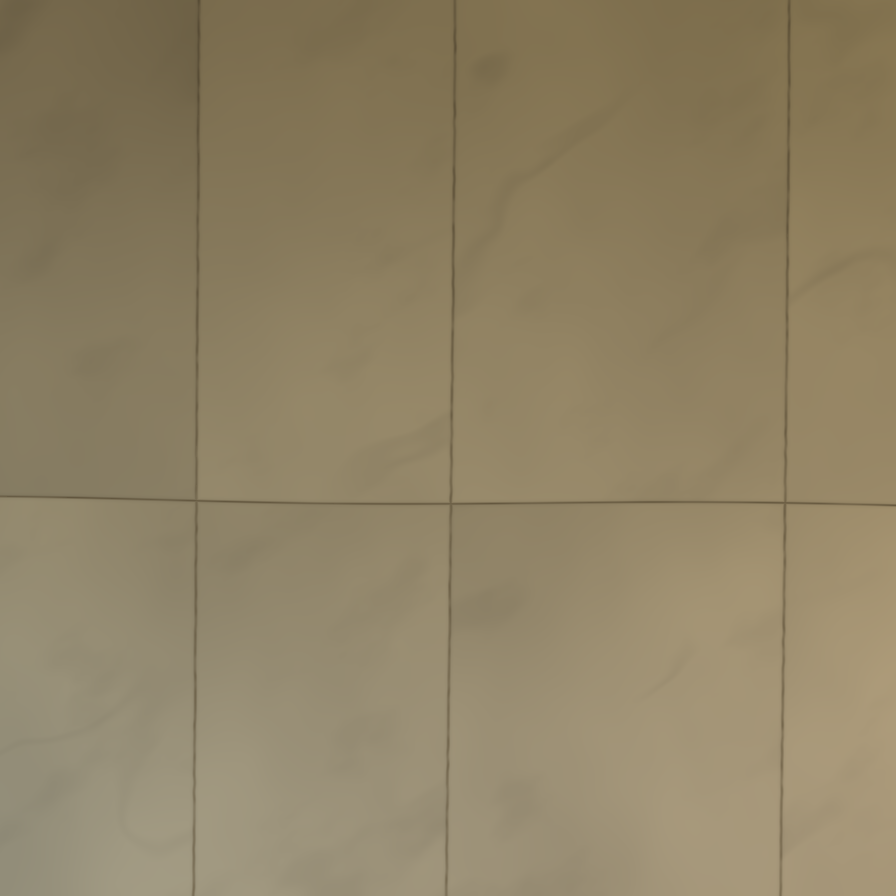
This texture is drawn by a WebGL 1 fragment shader. Its source:

```glsl
precision highp float;

uniform vec2 u_resolution;

// Light falloff over the wall: left and right tone at three heights
const vec3 BOTTOM_LEFT  = vec3(0.598, 0.578, 0.496);
const vec3 BOTTOM_RIGHT = vec3(0.680, 0.612, 0.488);
const vec3 MIDDLE_LEFT  = vec3(0.538, 0.496, 0.390);
const vec3 MIDDLE_RIGHT = vec3(0.600, 0.533, 0.400);
const vec3 TOP_LEFT     = vec3(0.445, 0.395, 0.288);
const vec3 TOP_RIGHT    = vec3(0.520, 0.455, 0.315);

const vec3 JOINT_COLOR = vec3(0.33, 0.28, 0.19);
const float FIRST_JOINT = 0.222;    // first upright joint, at the top edge
const float TILE_WIDTH = 0.286;     // first full tile
const float WIDTH_GROWTH = 0.087;   // added width per following tile
const float UPRIGHT_HALF = 0.0014;  // half widths of the joints
const float LEVEL_HALF = 0.0009;
const float JOINT_BLUR = 0.0014;
const float TILE_VARIATION = 0.018;
const float CLOUD_STRENGTH = 0.16;
const float VEIN_STRENGTH = 0.040;
const float SMUDGE_STRENGTH = 0.034;

float hash(vec2 p) {
    vec3 q = fract(vec3(p.xyx) * 0.1031);
    q += dot(q, q.yzx + 33.33);
    return fract((q.x + q.y) * q.z);
}

float noise(vec2 p) {
    vec2 i = floor(p);
    vec2 f = fract(p);
    f = f * f * (3.0 - 2.0 * f);
    return mix(mix(hash(i), hash(i + vec2(1.0, 0.0)), f.x),
               mix(hash(i + vec2(0.0, 1.0)), hash(i + vec2(1.0, 1.0)), f.x), f.y);
}

float fbm(vec2 p) {
    float sum = 0.0;
    float weight = 0.5;
    for (int i = 0; i < 4; i++) {
        sum += weight * noise(p);
        p = mat2(1.6, 1.2, -1.2, 1.6) * p + 7.3;
        weight *= 0.5;
    }
    return sum / 0.9375;
}

// Upright joints lean slightly and get farther apart to the right
float uprightJoint(float i, float y) {
    float top = FIRST_JOINT + TILE_WIDTH * i + 0.5 * WIDTH_GROWTH * i * (i - 1.0);
    float lean = 0.006 + 0.004 * min(i, 1.0);
    float wobble = 0.0008 * (noise(vec2(y * 95.0, i * 9.0)) - 0.5);
    return top - lean * pow(1.0 - y, 1.3) + wobble;
}

float levelJoint(float x) {
    return 0.4435 - 0.008 * x - 0.0025 * sin(7.5 * x - 1.4);
}

float lineMask(float d, float halfWidth, float blur) {
    return 1.0 - smoothstep(halfWidth - blur, halfWidth + blur, abs(d));
}

vec3 wallLight(vec2 uv) {
    vec3 bottom = mix(BOTTOM_LEFT, BOTTOM_RIGHT, uv.x);
    vec3 middle = mix(MIDDLE_LEFT, MIDDLE_RIGHT, uv.x);
    vec3 top = mix(TOP_LEFT, TOP_RIGHT, uv.x);
    vec3 color = mix(bottom, middle, smoothstep(0.02, 0.58, uv.y));
    return mix(color, top, smoothstep(0.48, 1.02, uv.y));
}

// Cloudy stone with faint rising veins and soft smudges
float stoneShade(vec2 uv, vec2 tile) {
    vec2 p = uv + tile * vec2(5.3, 8.7);
    float cloud = fbm(p * vec2(4.2, 3.0)) - 0.5;
    vec2 along = mat2(0.84, -0.54, 0.54, 0.84) * p;
    float ridge = abs(fbm(along * vec2(2.2, 5.5) + 0.5 * cloud) - 0.5);
    float patches = smoothstep(0.50, 0.80, noise(p * 5.0 + 19.0));
    float vein = (1.0 - smoothstep(0.0, 0.05, ridge)) * patches;
    float smudge = smoothstep(0.56, 0.86, fbm(along * vec2(9.0, 16.0) + 41.0));
    float tone = TILE_VARIATION * (2.0 * hash(tile + 4.0) - 1.0);
    return 1.0 + tone + CLOUD_STRENGTH * cloud
         - VEIN_STRENGTH * vein - SMUDGE_STRENGTH * smudge;
}

void main() {
    vec2 uv = gl_FragCoord.xy / u_resolution;
    float blur = max(JOINT_BLUR, 0.75 / min(u_resolution.x, u_resolution.y));

    // Joints, their soft edges, and the tile each point belongs to
    float levelOffset = uv.y - levelJoint(uv.x);
    vec2 tile = vec2(0.0, step(0.0, levelOffset));
    float upright = 0.0;
    float edge = lineMask(levelOffset, 0.003, 0.003);
    for (int i = 0; i < 3; i++) {
        float offset = uv.x - uprightJoint(float(i), uv.y);
        tile.x += step(0.0, offset);
        upright = max(upright, lineMask(offset, UPRIGHT_HALF, blur));
        edge = max(edge, lineMask(offset, 0.003, 0.003));
    }
    float level = lineMask(levelOffset, LEVEL_HALF, blur);

    // Uneven grout darkness along the joints
    float wear = noise(uv * vec2(35.0, 110.0));
    float joint = max(upright * mix(0.30, 0.62, wear),
                      level * mix(0.55, 0.90, noise(uv * 22.0)));

    vec3 color = wallLight(uv) * stoneShade(uv, tile);
    color *= 1.0 - 0.04 * edge;
    color = mix(color, JOINT_COLOR * mix(0.85, 1.1, 1.0 - uv.y), joint);
    gl_FragColor = vec4(color, 1.0);
}
```
